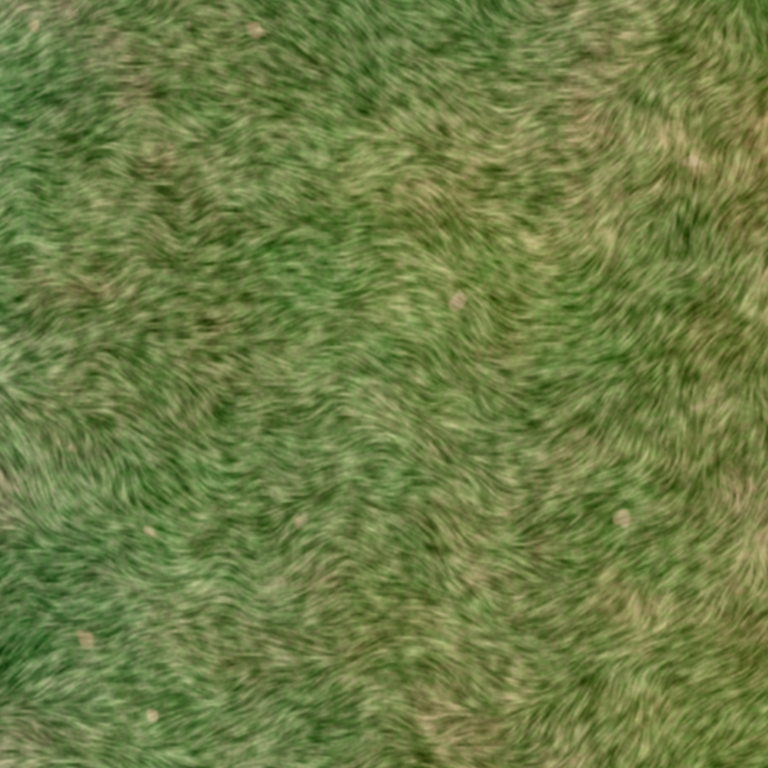
This texture is drawn by a Shadertoy shader. Its source:

```glsl
// Draws a mown lawn from above: fine combed blades, mottled green, dry and cool patches.

float hash(vec2 p) {
    vec3 q = fract(p.xyx * 0.1031);
    q += dot(q, q.yzx + 33.33);
    return fract((q.x + q.y) * q.z);
}

float noise(vec2 p) {
    vec2 cell = floor(p), f = fract(p);
    f = f * f * (3.0 - 2.0 * f);
    return mix(mix(hash(cell), hash(cell + vec2(1, 0)), f.x),
               mix(hash(cell + vec2(0, 1)), hash(cell + vec2(1, 1)), f.x), f.y);
}

// Layered noise, centred on zero
float patches(vec2 p) {
    float sum = 0.0, weight = 0.5;
    for (int i = 0; i < 4; i++) {
        sum += weight * (noise(p) - 0.5);
        p = mat2(0.8, 0.6, -0.6, 0.8) * p * 2.1 + 17.3;
        weight *= 0.55;
    }
    return sum;
}

// Direction in which the blades lie; they rise more steeply on the right
float bladeAngle(vec2 uv) {
    float lean = mix(-0.25, 0.75, smoothstep(0.5, 0.9, uv.x));
    return lean + 1.6 * (noise(uv * 5.0 + 3.0) - 0.5) + 1.3 * (noise(uv * 19.0 + 40.0) - 0.5);
}

// Fine noise smeared along the blade direction, centred on zero
float blades(vec2 uv) {
    float angle = bladeAngle(uv);
    vec2 along = vec2(cos(angle), sin(angle));
    float sum = 0.0;
    for (int i = -3; i <= 3; i++) {
        vec2 p = uv + along * float(i) * 0.0024;
        sum += 0.6 * noise(p * 230.0) + 0.4 * noise(p * 105.0 + 71.0) - 0.5;
    }
    return sum / 7.0;
}

// Rare small bare spots with ragged edges
float bareSpots(vec2 uv) {
    vec2 home = floor(uv * 7.0);
    float ragged = 0.012 * (noise(uv * 90.0) - 0.5);
    float cover = 0.0;
    for (int y = -1; y <= 1; y++)
    for (int x = -1; x <= 1; x++) {
        vec2 cell = home + vec2(x, y);
        vec2 center = (cell + vec2(hash(cell + 5.0), hash(cell + 23.0))) / 7.0;
        float radius = mix(0.006, 0.013, hash(cell + 61.0));
        float edge = length(uv - center) + ragged - radius;
        cover = max(cover, step(0.86, hash(cell + 97.0)) * smoothstep(0.005, -0.005, edge));
    }
    return cover;
}

void mainImage(out vec4 fragColor, in vec2 fragCoord) {
    vec2 uv = fragCoord / iResolution.y;

    // Brightness: blades over mottling over broad shade
    float light = 0.62 * blades(uv)
                + 0.20 * patches(uv * 17.0 + 8.0)
                + 0.13 * patches(uv * 4.0 + 31.0);

    // Hue: dry straw, lush green, and a cooler left side
    float dry = patches(uv * 5.0 + 52.0) + 0.6 * patches(uv * 24.0 + 11.0);
    float cool = 0.8 - 1.6 * uv.x + 2.0 * patches(uv * 3.0 + 83.0);
    float straw = smoothstep(0.12, 0.38, dry);

    vec3 color = vec3(0.425, 0.483, 0.262);
    color += vec3(0.12, -0.02, 0.04) * dry;
    color += vec3(0.05, 0.025, 0.04) * straw;
    color += vec3(-0.025, 0.004, 0.028) * clamp(cool, -0.8, 1.2);
    color += vec3(1.14, 1.0, 0.98) * light;

    // Tint that varies from one tuft to the next
    color += vec3(0.05, -0.01, 0.04) * (noise(uv * 130.0 + 19.0) - 0.5);

    vec3 soil = vec3(0.68, 0.61, 0.46) + 0.7 * light;
    color = mix(color, soil, 0.8 * bareSpots(uv));

    fragColor = vec4(clamp(color, 0.0, 1.0), 1.0);
}
```
